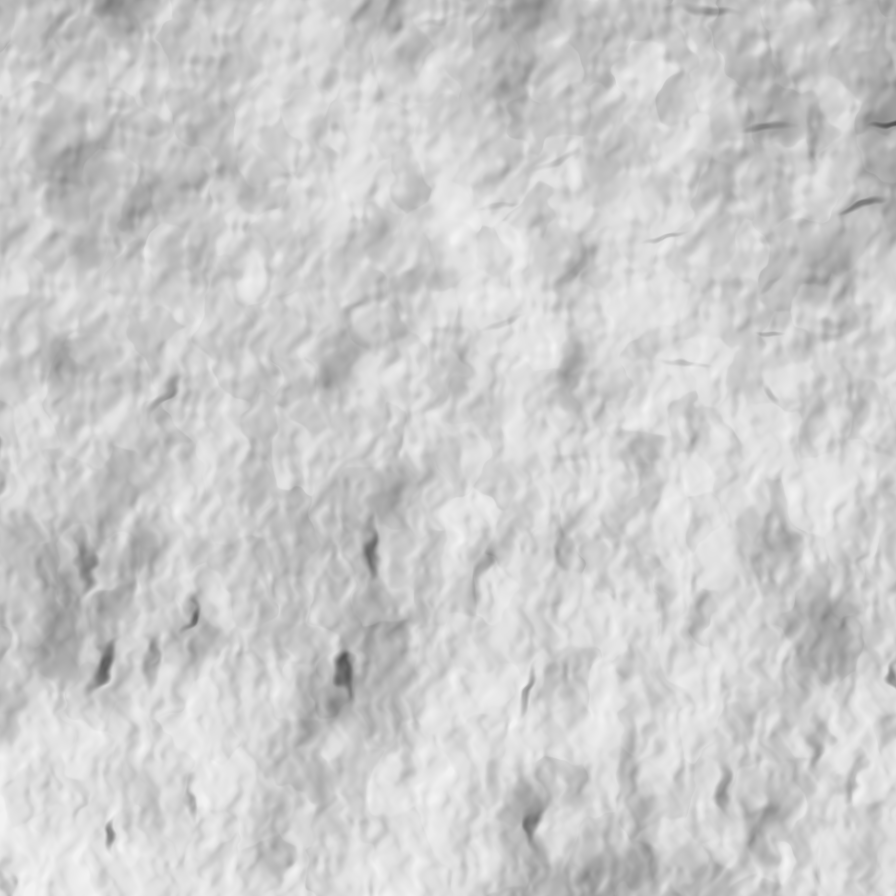
Give the GLSL for this texture, as a Shadertoy shader.

```glsl
float hash(vec2 cell) {
    vec3 q = fract(vec3(cell.xyx) * 0.1031);
    q += dot(q, q.yzx + 33.33);
    return fract((q.x + q.y) * q.z);
}

float noise(vec2 p) {
    vec2 i = floor(p), f = fract(p);
    f = f * f * f * (f * (f * 6.0 - 15.0) + 10.0);
    return mix(mix(hash(i), hash(i + vec2(1, 0)), f.x),
               mix(hash(i + vec2(0, 1)), hash(i + vec2(1, 1)), f.x), f.y);
}

// Height of the rough plaster, from lumps down to fine grain
float relief(vec2 p) {
    float height = 0.0, amplitude = 1.0;
    p *= 11.0;
    for (int i = 0; i < 4; i++) {
        height += amplitude * noise(p);
        p = mat2(1.92, 0.56, -0.56, 1.92) * p + 17.3;
        amplitude *= 0.68;
    }
    return height;
}

// Cellular patches of even tone with softened borders
float facets(vec2 p) {
    vec2 base = floor(p);
    float total = 0.0, weights = 0.0;
    for (int y = -1; y <= 1; y++)
    for (int x = -1; x <= 1; x++) {
        vec2 id = base + vec2(x, y);
        vec2 d = id + vec2(hash(id + 11.0), hash(id + 47.0)) - p;
        float w = exp(-22.0 * dot(d, d));
        total += w * hash(id + 83.0);
        weights += w;
    }
    return total / weights - 0.5;
}

// Scattered elongated hollows; size.x runs along the lean angle
float hollows(vec2 p, float cells, vec2 size, float lean, float share) {
    vec2 base = floor(p * cells);
    float dark = 0.0;
    for (int y = -1; y <= 1; y++)
    for (int x = -1; x <= 1; x++) {
        vec2 id = base + vec2(x, y);
        vec2 d = p - (id + vec2(hash(id + 5.0), hash(id + 19.0))) / cells;
        float a = lean + 0.9 * (hash(id + 31.0) - 0.5);
        d = mat2(cos(a), -sin(a), sin(a), cos(a)) * d;
        d /= size * mix(0.55, 1.3, hash(id + 41.0));
        float depth = step(hash(id + 53.0), share) * mix(0.35, 1.0, hash(id + 67.0));
        dark = max(dark, depth * (1.0 - smoothstep(0.25, 1.2, length(d))));
    }
    return dark;
}

void mainImage(out vec4 fragColor, in vec2 fragCoord) {
    vec2 uv = fragCoord / iResolution.y;
    float upper = smoothstep(0.45, 0.75, uv.y + 0.15 * (noise(uv * 4.0) - 0.5));

    // Ragged coordinates
    vec2 ragged = uv + 0.020 * (vec2(noise(uv * 28.0), noise(uv * 28.0 + 50.0)) - 0.5)
                     + 0.010 * (vec2(noise(uv * 75.0), noise(uv * 75.0 + 90.0)) - 0.5);
    vec2 slightlyRagged = mix(uv, ragged, 0.4);
    vec2 grain = slightlyRagged * vec2(1.15, 0.88);

    // Raking light from the upper left
    vec2 toLight = mix(vec2(0.0065, -0.002), vec2(0.0055, -0.005), upper);
    float slope = relief(grain + toLight) - relief(grain);
    float tone = 0.826 + slope * mix(0.40, 0.34, upper);

    // Broad and medium shading
    tone += 0.12 * (noise(uv * 2.7 + 8.0) - 0.5) + 0.13 * (noise(ragged * vec2(9.0, 7.0) + 3.0) - 0.5);
    tone += 0.10 * facets(ragged * vec2(26.0, 20.0));
    tone += 0.03 * (0.95 - uv.x * 0.7 - uv.y * 1.2);

    // Clustered shade between the lumps
    tone -= 0.11 * smoothstep(0.6, 0.9, noise(ragged * vec2(14.0, 10.0) + 21.0));

    // Soft shadows, sharp pits below and thin cracks at the upper right
    float lower = 1.0 - 0.85 * upper;
    float crackZone = upper * smoothstep(0.4, 0.7, uv.x);
    tone -= 0.16 * hollows(ragged + 3.7, 6.0, vec2(0.055, 0.022), 1.2, 0.6);
    tone -= 0.38 * lower * hollows(ragged, 6.5, vec2(0.030, 0.009), 1.35, 0.7);
    tone -= 0.30 * crackZone * hollows(slightlyRagged + 9.1, 9.0, vec2(0.030, 0.005), 0.15, 0.6);

    // Lit rims beside the pits
    tone += 0.06 * lower * hollows(ragged - vec2(0.014, -0.002), 6.5, vec2(0.03, 0.008), 1.35, 0.7);

    // Highlights level off
    tone -= 0.45 * max(tone - 0.87, 0.0);
    fragColor = vec4(vec3(clamp(tone, 0.25, 0.95)), 1.0);
}
```
